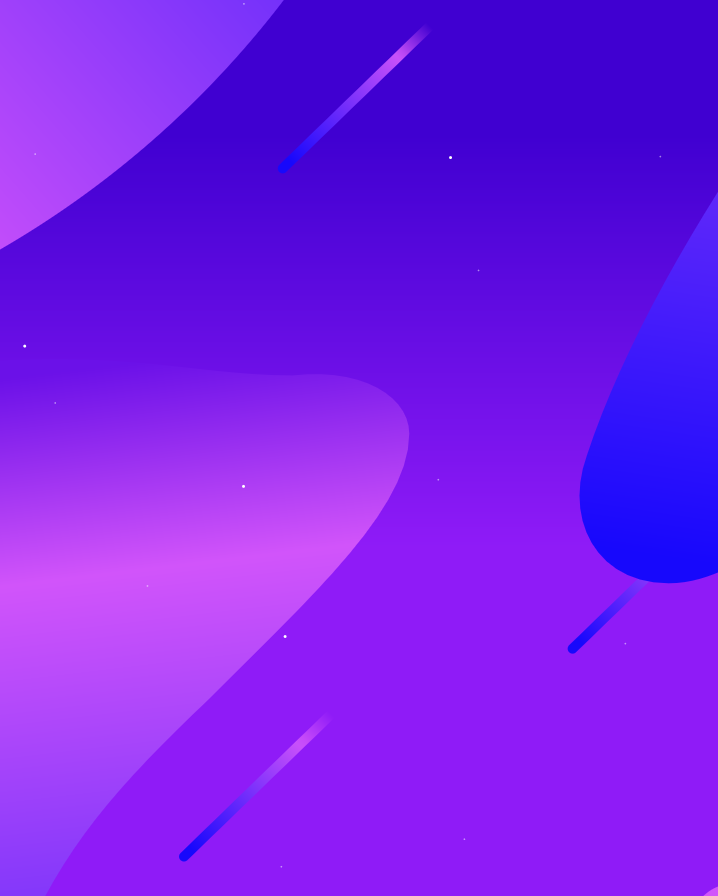
Give the GLSL for this background, as a Shadertoy shader.

```glsl
#define ASPECT 0.8
#define CURVE_STEPS 14
#define STREAK_RADIUS 0.0055
#define STREAK_SPAN vec2(0.164, 0.159)
#define STAR_CELL 0.19
#define STAR_DENSITY 0.6
#define BLOB_TILT 0.12

const vec3 INDIGO = vec3(0.25, 0.0, 0.82);
const vec3 VIOLET = vec3(0.56, 0.105, 0.97);
const vec3 ORCHID = vec3(0.82, 0.33, 0.98);
const vec3 PERIWINKLE = vec3(0.45, 0.19, 0.98);
const vec3 BLUE = vec3(0.09, 0.03, 0.99);

// Closed outlines: five chained cubics, the last returning to the start
const vec2 BLOB[15] = vec2[15](
    vec2(-0.026, 0.596), vec2(0.143, 0.609), vec2(0.221, 0.581),
    vec2(0.326, 0.581), vec2(0.404, 0.590), vec2(0.456, 0.557),
    vec2(0.456, 0.516), vec2(0.456, 0.434), vec2(0.352, 0.339),
    vec2(0.234, 0.221), vec2(0.143, 0.134), vec2(0.086, 0.073),
    vec2(0.039, -0.022), vec2(-0.078, -0.068), vec2(-0.078, 0.349));
const vec2 DROP[15] = vec2[15](
    vec2(0.833, 0.837), vec2(0.755, 0.720), vec2(0.688, 0.596),
    vec2(0.654, 0.492), vec2(0.628, 0.421), vec2(0.664, 0.349),
    vec2(0.745, 0.349), vec2(0.788, 0.349), vec2(0.820, 0.372),
    vec2(0.859, 0.388), vec2(0.885, 0.427), vec2(0.898, 0.479),
    vec2(0.898, 0.544), vec2(0.898, 0.674), vec2(0.898, 0.766));
const vec2 STREAK_STARTS[3] = vec2[3](
    vec2(0.315, 0.812), vec2(0.205, 0.044), vec2(0.638, 0.276));

vec3 hash32(vec2 p) {
    vec3 q = fract(p.xyx * vec3(0.1031, 0.1030, 0.0973));
    q += dot(q, q.yxz + 33.33);
    return fract((q.xxy + q.yzz) * q.zyx);
}

float ramp(float a, float b, float x) {
    return clamp((x - a) / (b - a), 0.0, 1.0);
}

// Coverage of a signed distance, softened over about one pixel
float cover(float d) {
    return clamp(0.5 - d * iResolution.y, 0.0, 1.0);
}

vec2 bezier(vec2 a, vec2 b, vec2 c, vec2 d, float t) {
    float u = 1.0 - t;
    return u * u * u * a + 3.0 * u * u * t * b + 3.0 * u * t * t * c + t * t * t * d;
}

// Signed distance to a closed chain of cubics, negative inside
float pathDistance(vec2 p, vec2 c[15]) {
    float nearest = 1e3, side = 1.0;
    vec2 a = c[0];
    for (int i = 0; i < 15; i += 3) {
        for (int k = 1; k <= CURVE_STEPS; k++) {
            float t = float(k) / float(CURVE_STEPS);
            vec2 b = bezier(c[i], c[i + 1], c[i + 2], c[(i + 3) % 15], t);
            vec2 e = b - a, w = p - a;
            vec2 r = w - e * clamp(dot(w, e) / dot(e, e), 0.0, 1.0);
            nearest = min(nearest, dot(r, r));
            bvec3 crossing = bvec3(p.y >= a.y, p.y < b.y, e.x * w.y > e.y * w.x);
            if (all(crossing) || !any(crossing)) side = -side;
            a = b;
        }
    }
    return side * sqrt(nearest);
}

// Rounded trail from blue through violet to a fading orchid tip
vec3 addStreak(vec3 base, vec2 p, vec2 start) {
    vec2 w = p - start;
    float t = clamp(dot(w, STREAK_SPAN) / dot(STREAK_SPAN, STREAK_SPAN), 0.0, 1.0);
    float d = length(w - STREAK_SPAN * t) - STREAK_RADIUS;
    vec3 tint = mix(BLUE, ORCHID, ramp(0.05, 0.82, t));
    return mix(base, tint, cover(d) * (1.0 - ramp(0.78, 1.0, t)));
}

// One small star in some cells, a few of them bright
float stars(vec2 p) {
    vec2 cell = floor(p / STAR_CELL);
    vec3 h = hash32(cell + 7.0);
    vec3 kind = hash32(cell + 41.0);
    vec2 center = (cell + 0.1 + 0.8 * h.xy) * STAR_CELL;
    float bright = step(0.7, kind.x);
    float glow = cover(length(p - center) - mix(0.0009, 0.0016, bright));
    return glow * mix(0.5, 1.0, bright) * step(h.z, STAR_DENSITY);
}

void mainImage(out vec4 fragColor, in vec2 fragCoord) {
    vec2 p = fragCoord / iResolution.xy * vec2(ASPECT, 1.0);

    // Sky
    vec3 color = mix(INDIGO, VIOLET, ramp(0.85, 0.39, p.y));

    // Large disc in the upper left corner
    float across = dot(p - vec2(0.0, 0.72), vec2(0.75, 0.66)) / 0.43;
    vec3 discColor = mix(vec3(0.76, 0.30, 0.98), PERIWINKLE, clamp(across, 0.0, 1.0));
    color = mix(color, discColor, cover(length(p - vec2(-0.538, 1.651)) - 1.074));

    // Left blob with a tilted bright band
    float height = p.y - BLOB_TILT * p.x;
    vec3 blobColor = mix(vec3(0.42, 0.065, 0.91), ORCHID, ramp(0.577, 0.345, height));
    blobColor = mix(blobColor, vec3(0.52, 0.22, 0.98), ramp(0.345, 0.0, height));
    color = mix(color, blobColor, cover(pathDistance(p, BLOB)));

    // Trails and stars
    for (int i = 0; i < 3; i++) color = addStreak(color, p, STREAK_STARTS[i]);
    color = mix(color, vec3(1.0), stars(p));

    // Blue drop on the right, and a sliver in the lower corner
    vec3 dropColor = mix(BLUE, vec3(0.36, 0.15, 0.98), ramp(0.38, 0.78, p.y + 0.15 * (p.x - 0.72)));
    color = mix(color, dropColor, cover(pathDistance(p, DROP)));
    color = mix(color, ORCHID, cover(length(p - vec2(0.818, -0.035)) - 0.049));

    fragColor = vec4(color, 1.0);
}
```
